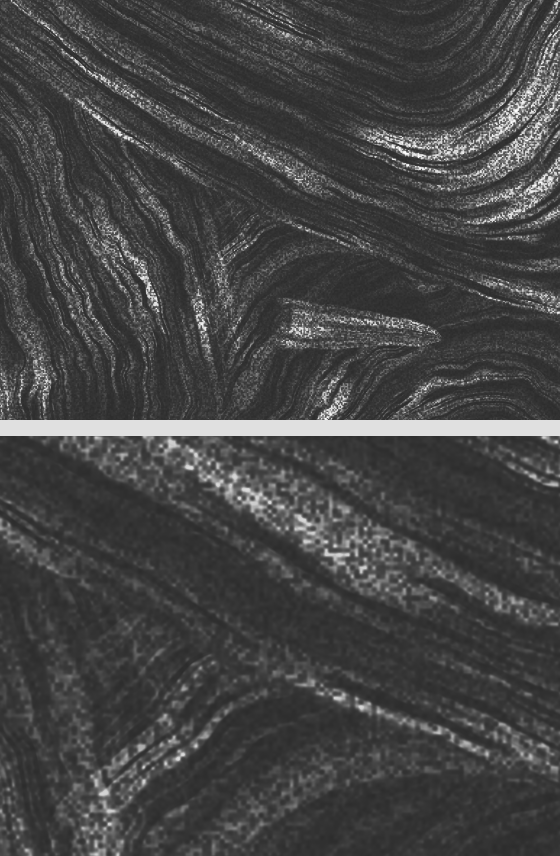
Top: the whole. Bottom: its middle third, enlarged.
Give the GLSL for this texture, as a Shadertoy shader.

```glsl
// Grey marbled flow: sweeping grainy strands over folded, fanned layers

const vec3 TINT = vec3(1.0);
const float SHADOW = 0.172;

// Bright patches as centre.xy, radius.zw
const vec4 BAND_SPOTS[5] = vec4[5](
    vec4(0.14, -0.05, 0.20, 0.07), vec4(0.55, 0.05, 0.27, 0.028),
    vec4(0.98, 0.19, 0.10, 0.06), vec4(1.25, 0.16, 0.13, 0.13),
    vec4(0.66, 0.39, 0.11, 0.035));
const vec4 FOLD_SPOTS[7] = vec4[7](
    vec4(0.30, 0.33, 0.10, 0.15), vec4(0.50, 0.25, 0.11, 0.06),
    vec4(0.26, 0.17, 0.06, 0.08), vec4(0.06, 0.06, 0.10, 0.08),
    vec4(1.10, 0.08, 0.15, 0.04), vec4(0.74, 0.05, 0.05, 0.11),
    vec4(0.58, 0.36, 0.07, 0.06));

float hash(vec2 p) {
    vec3 q = fract(p.xyx * vec3(0.1031, 0.1030, 0.0973));
    q += dot(q, q.yzx + 33.33);
    return fract((q.x + q.y) * q.z);
}

float noise(vec2 p) {
    vec2 i = floor(p), f = fract(p);
    f = f * f * (3.0 - 2.0 * f);
    return mix(mix(hash(i), hash(i + vec2(1, 0)), f.x),
               mix(hash(i + vec2(0, 1)), hash(i + vec2(1, 1)), f.x), f.y);
}

float fbm(vec2 p) {
    float sum = 0.0, amp = 0.53;
    for (int i = 0; i < 4; i++) {
        sum += amp * noise(p);
        p = p * 2.03 + 17.3;
        amp *= 0.5;
    }
    return sum;
}

vec2 warp(vec2 p, float scale, float amount) {
    return p + amount * (vec2(fbm(p * scale + 5.0), fbm(p * scale + 41.0)) - 0.5);
}

float glow(vec2 p, vec4 spot) {
    vec2 d = (p - spot.xy) / spot.zw;
    return exp(-dot(d, d));
}

// Strand brightness; flow.x runs across the strands, flow.y along them
float strands(vec2 flow) {
    float clumps = smoothstep(0.32, 0.72, fbm(flow * vec2(24.0, 3.0) + 9.0));
    float threads = 0.55 * noise(flow * vec2(105.0, 6.0) + 60.0)
                  + 0.45 * noise(flow * vec2(230.0, 15.0) + 90.0);
    threads = smoothstep(0.25, 0.8, threads);
    return threads * (0.15 + 0.85 * clumps);
}

// Height above the main curved sweep
float sweepHeight(vec2 p) {
    return p.y - (1.0 - 0.75 * p.x + 0.18 * p.x * p.x);
}

// Broad upper sweep, rising into a bowl at the right
float upperLight(vec2 p, float height, float rim) {
    float rise = max(p.x - 0.9, 0.0);
    float across = height * (height > 0.0 ? exp(-6.0 * rise * rise) : 1.0);
    float lit = 0.0;
    for (int i = 0; i < 5; i++) lit += glow(vec2(p.x, across), BAND_SPOTS[i]);
    float edge = smoothstep(0.0, 0.006, rim) * exp(-28.0 * max(rim, 0.0));
    lit += 0.75 * edge * smoothstep(0.3, 0.6, noise(vec2(p.x * 5.0, 3.0)));
    return strands(vec2(across, p.x)) * (0.2 + 1.15 * lit);
}

// Fan on the left, arcs on the right, with an arch over a dark hollow
float lowerLight(vec2 p) {
    vec2 q = warp(p, 5.0, 0.12);
    float fan = strands(vec2(q.x + 0.5 * q.y * q.y, q.y));
    float arcs = strands(vec2(length(q - vec2(1.15, -0.25)), 0.7 * (q.x + q.y)));
    float tone = mix(fan, arcs, smoothstep(0.42, 0.62, q.x));

    float lit = 0.0;
    for (int i = 0; i < 7; i++) lit += glow(q, FOLD_SPOTS[i]);

    vec2 c = warp(p, 7.0, 0.025) - vec2(0.8, 0.2);
    float r = length(c / vec2(0.24, 0.215));
    float above = smoothstep(0.04, 0.11, c.y);
    float hollow = (1.0 - smoothstep(0.93, 0.96, r)) * smoothstep(-0.03, 0.02, c.y);
    float arch = smoothstep(0.93, 0.96, r) * (1.0 - smoothstep(1.0, 1.14, r));
    arch *= above * (1.0 - smoothstep(0.06, 0.25, c.x));
    float archTone = 0.25 + strands(vec2(0.25 * r, c.x));
    float result = tone * (0.27 + 0.75 * lit) * (1.0 - 0.7 * hollow);
    return mix(result, 0.5 * archTone, 0.8 * arch);
}

// Pointed leaf: coverage in x, brightness in y
vec2 leaf(vec2 p) {
    vec2 q = warp(p, 12.0, 0.018);
    float reach = max(1.055 - q.x, 0.0005);
    float v = (q.y - 0.192) / sqrt(reach);
    float ragged = 0.08 * (fbm(q * 30.0) - 0.5);
    float cover = smoothstep(-0.05, -0.03, v) * (1.0 - smoothstep(0.15, 0.17, v));
    cover *= smoothstep(0.655, 0.69, q.x + ragged) * smoothstep(0.0, 0.01, reach);
    return vec2(cover, 0.1 + 0.85 * strands(vec2(v * 0.5, q.x)));
}

void mainImage(out vec4 fragColor, in vec2 fragCoord) {
    vec2 p = fragCoord / iResolution.y;
    vec2 q = warp(warp(p, 2.5, 0.06), 9.0, 0.018);

    // Layers
    float height = sweepHeight(q);
    float rim = height + 0.14 - 0.06 * q.x;
    float light = mix(lowerLight(p), upperLight(q, height, rim),
                      smoothstep(-0.006, 0.006, rim));
    vec2 blade = leaf(p);
    light = mix(light, blade.y, blade.x);

    // Grain grows with brightness
    float speck = noise(p * 290.0);
    float grain = 0.25 + 2.4 * speck * speck;
    float tone = SHADOW + 0.035 * noise(p * 270.0 + 30.0) + 0.62 * light * grain;
    tone = min(tone, 0.6 + 0.25 * tone);
    fragColor = vec4(TINT * clamp(tone, 0.0, 1.0), 1.0);
}
```
